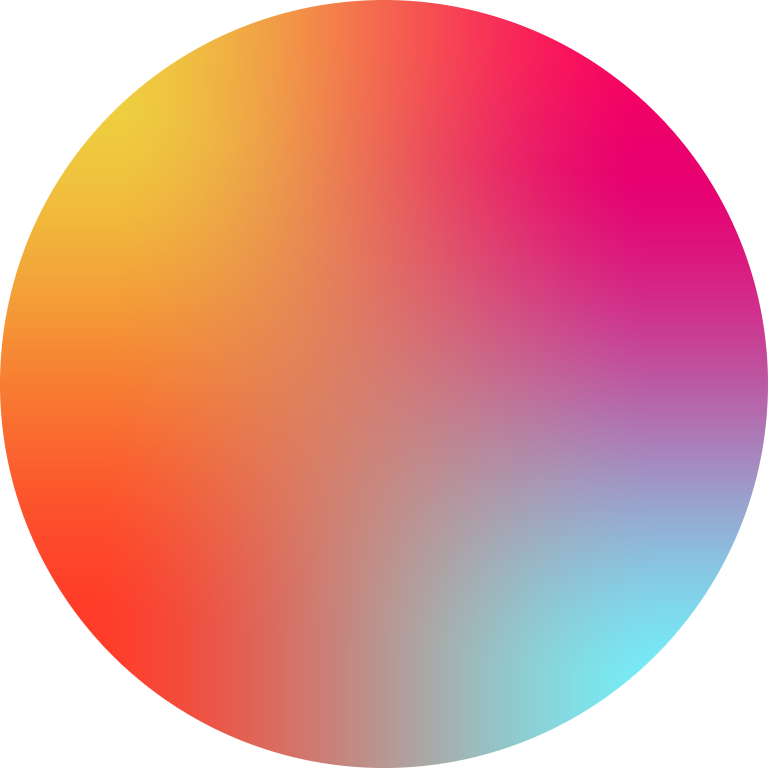
Reproduce this background procedurally as a WebGL 1 fragment shader.

```glsl
precision highp float;
// A disc on white, filled with a soft four-corner mesh of yellow, magenta, red and cyan.

uniform vec2 u_resolution;

const vec3 YELLOW = vec3(0.935, 0.805, 0.245);
const vec3 HOT_PINK = vec3(0.98, 0.01, 0.37);
const vec3 MAGENTA = vec3(0.905, 0.0, 0.44);
const vec3 RED = vec3(1.0, 0.235, 0.16);
const vec3 CYAN = vec3(0.455, 0.935, 0.975);
const vec3 WHITE = vec3(1.0);

// Position of x between two ends, clamped to 0..1.
float span(float start, float end, float x) {
  return clamp((x - start) / (end - start), 0.0, 1.0);
}

// Blend curve between a straight ramp and a smooth one.
float ease(float t) {
  return mix(t, t * t * (3.0 - 2.0 * t), 0.6);
}

// Four corner colours blended inside a slightly skewed quad.
vec3 meshColor(vec2 p) {
  float across = span(0.15, 0.84, p.x);
  float bottomEdge = mix(0.20, 0.11, across);
  float topEdge = mix(0.85, 0.766, across);
  float height = span(bottomEdge, topEdge, p.y);

  float leftEdge = mix(0.13, 0.16, height);
  float rightEdge = mix(0.86, 0.83, height);
  float u = ease(span(leftEdge, rightEdge, p.x));
  float v = ease(height);

  // The magenta corner warms towards the rim.
  vec3 pink = mix(MAGENTA, HOT_PINK, smoothstep(0.75, 0.96, p.y));
  return mix(mix(RED, CYAN, u), mix(YELLOW, pink, u), v);
}

// Antialiased coverage of a disc.
float discMask(vec2 p, vec2 center, float radius, float pixel) {
  return clamp(0.5 + (radius - length(p - center)) / pixel, 0.0, 1.0);
}

void main() {
  float side = min(u_resolution.x, u_resolution.y);
  vec2 p = (gl_FragCoord.xy - 0.5 * u_resolution) / side + 0.5;
  float disc = discMask(p, vec2(0.5), 0.5, 1.0 / side);
  gl_FragColor = vec4(mix(WHITE, meshColor(p), disc), 1.0);
}
```
